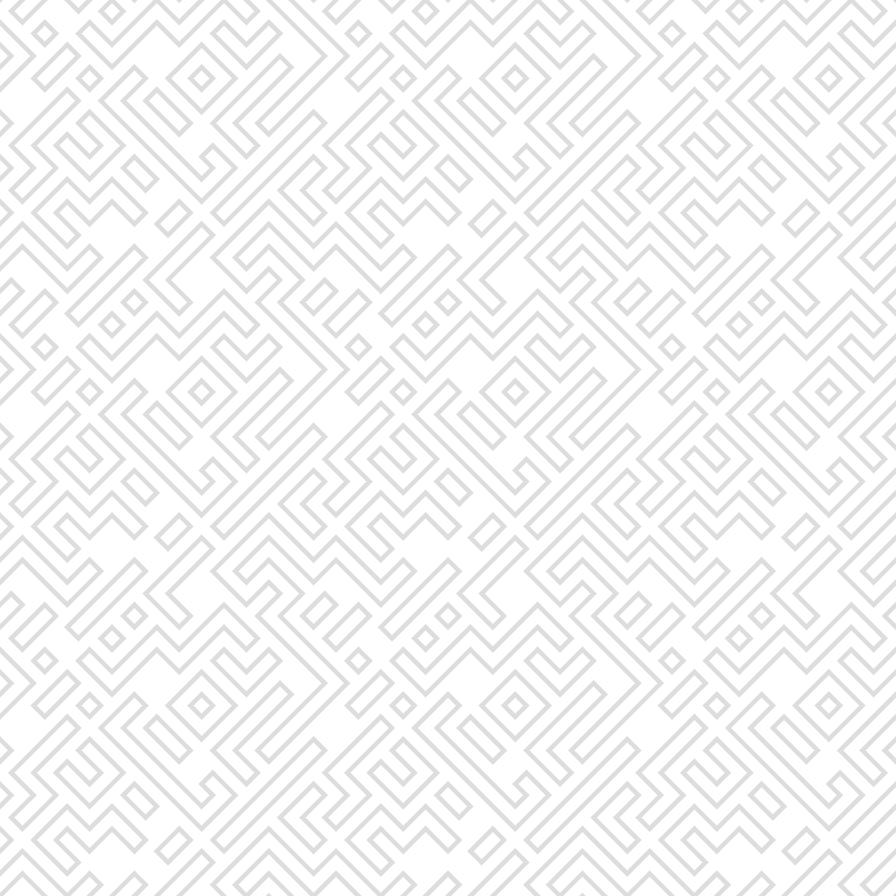
Write a WebGL 2 fragment shader that draws this pattern.

```glsl
#version 300 es
precision highp float;
// Tiled labyrinth of pale grey outlined bars, chevrons and hooks, set at 45 degrees.

uniform vec2 u_resolution;
out vec4 outColor;

const vec3 PAPER = vec3(1.0);
const vec3 LINE = vec3(0.868);
const float TILES = 2.857;       // repeats across the canvas
const int CELLS = 14;            // cell diagonals per repeat
const float LINE_WIDTH = 0.29;   // share of a cell side
const float SINGLE_ARM = 0.30;   // share of joints with one arm only
const float BEND = 0.55;         // share of two-armed joints that turn
const float TRIM = 0.38;         // share of loose ends cut by one cell
const uint SEED = 23u;

// Hash of a joint, periodic over one square repeat.
float hash(ivec2 joint, uint salt) {
    ivec2 wrapped = (ivec2(joint.x + joint.y, joint.y - joint.x) + 64 * CELLS) % CELLS;
    uint h = uint(wrapped.x) * 374761u + uint(wrapped.y) * 668265u + (salt + SEED) * 97531u;
    h = (h ^ (h >> 13)) * 739981u;
    h = (h ^ (h >> 15)) * 285767u;
    h ^= h >> 16;
    return float(h & 65535u) / 65536.0;
}

// Directions 0 to 3 run anticlockwise; k ^ 2 is the opposite of k.
ivec2 direction(int k) {
    int s = 1 - (k & 2);
    return (k & 1) == 0 ? ivec2(s, 0) : ivec2(0, s);
}

bool isReceiver(ivec2 joint) {
    return ((joint.x + joint.y) & 1) == 1;
}

// A sending joint reaches out along one or two directions.
bool reaches(ivec2 joint, int k) {
    int first = int(hash(joint, 1u) * 4.0);
    if (k == first) return true;
    if (hash(joint, 2u) < SINGLE_ARM) return false;
    int turn = hash(joint, 3u) < BEND ? 1 : 2;
    return k == ((first + turn) & 3);
}

// A receiving joint accepts at most two arms, so paths never branch.
int acceptedArms(ivec2 joint, out int count) {
    int start = int(hash(joint, 4u) * 4.0);
    int mask = 0;
    count = 0;
    for (int i = 0; i < 4; i++) {
        int k = (start + i) & 3;
        if (count < 2 && reaches(joint + direction(k), k ^ 2)) {
            mask |= 1 << k;
            count++;
        }
    }
    return mask;
}

// Even cells are joints, odd cells are gaps, mixed cells link two joints.
bool isFilled(ivec2 cell) {
    ivec2 odd = cell & 1;
    ivec2 joint = cell >> 1;
    int count;
    if (odd.x + odd.y == 2) return false;
    if (odd.x + odd.y == 0) {
        if (!isReceiver(joint)) return true;
        acceptedArms(joint, count);
        return count > 1 || hash(joint, 5u) > TRIM;
    }
    int k = odd.y;
    if (!isReceiver(joint)) {
        joint += odd;
        k ^= 2;
    }
    return ((acceptedArms(joint, count) >> k) & 1) == 1;
}

// Square-cornered distance to the nearest cell of the other kind.
float outlineDistance(vec2 p) {
    ivec2 cell = ivec2(floor(p));
    vec2 f = fract(p);
    bool here = isFilled(cell);
    float nearest = 1.0;
    for (int y = -1; y <= 1; y++) {
        for (int x = -1; x <= 1; x++) {
            ivec2 side = ivec2(x, y);
            if (side == ivec2(0) || isFilled(cell + side) == here) continue;
            vec2 gap = max(vec2(side) * (0.5 - f) + 0.5, 0.0) * abs(vec2(side));
            gap = mix(gap, vec2(side) * (vec2(0.5) - f) + 0.5, abs(vec2(side)));
            nearest = min(nearest, max(gap.x, gap.y));
        }
    }
    return nearest;
}

void main() {
    // Cell diagonals lie along the canvas axes.
    float scale = TILES * float(CELLS);
    vec2 uv = gl_FragCoord.xy / u_resolution.y * scale;
    vec2 p = vec2(uv.x + uv.y, uv.y - uv.x);
    float pixel = 1.414 * scale / u_resolution.y;
    float ink = clamp((0.5 * LINE_WIDTH - outlineDistance(p)) / pixel + 0.5, 0.0, 1.0);
    outColor = vec4(mix(PAPER, LINE, ink), 1.0);
}
```
